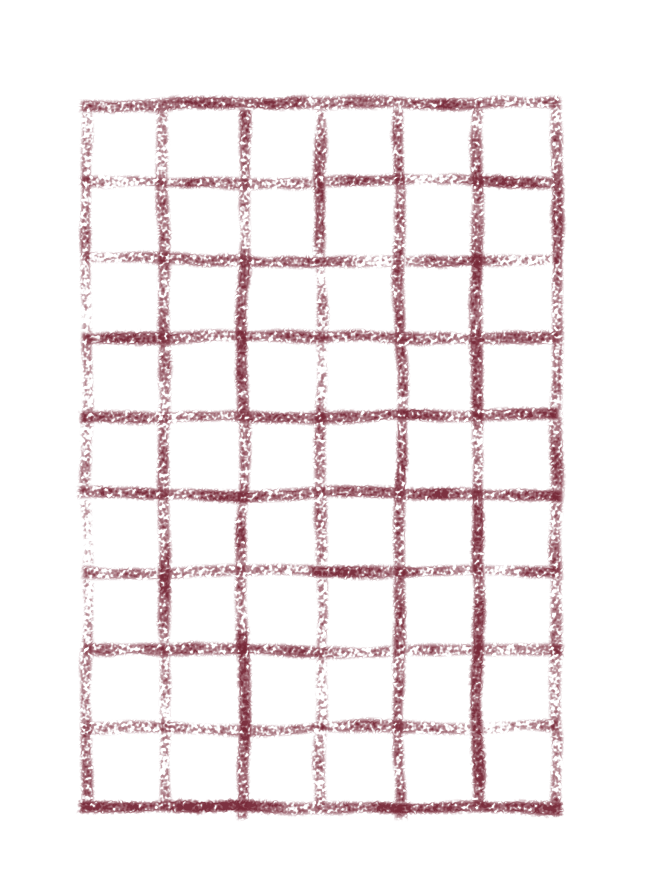
Reproduce this pattern procedurally as a WebGL 2 fragment shader.

```glsl
#version 300 es
precision highp float;

uniform vec2 u_resolution;
out vec4 fragColor;

vec2 gradientAt(vec2 cell) {
    vec3 q = fract(cell.xyx * vec3(0.1031, 0.1030, 0.0973));
    q += dot(q, q.yzx + 33.33);
    float angle = 6.2832 * fract((q.x + q.y) * q.z);
    return vec2(cos(angle), sin(angle));
}

// Gradient noise, roughly -0.7 to 0.7
float noise(vec2 p) {
    vec2 i = floor(p), f = fract(p);
    vec2 u = f * f * f * (f * (f * 6.0 - 15.0) + 10.0);
    float a = dot(gradientAt(i), f);
    float b = dot(gradientAt(i + vec2(1, 0)), f - vec2(1, 0));
    float c = dot(gradientAt(i + vec2(0, 1)), f - vec2(0, 1));
    float d = dot(gradientAt(i + vec2(1, 1)), f - vec2(1, 1));
    return mix(mix(a, b, u.x), mix(c, d, u.x), u.y);
}

// Opacity of one crayon stroke; pos.x runs along it, pos.y across it
float stroke(vec2 pos, vec2 ends, float pressure, float seed, float grain) {
    float row = seed + 0.5;
    float wobble = 0.006 * noise(vec2(pos.x * 8.0, row))
                 + 0.002 * noise(vec2(pos.x * 30.0, row + 40.0));
    float halfWidth = 0.0071 + 0.002 * noise(vec2(pos.x * 22.0, row + 80.0));

    // Ragged sides and ends
    float across = abs(pos.y - wobble) / halfWidth;
    float body = 1.0 - smoothstep(0.6, 1.2, across + 0.45 * grain);
    float overrun = max(ends.x - pos.x, pos.x - ends.y) + 0.004 * grain;
    body *= 1.0 - smoothstep(-0.003, 0.003, overrun);

    // Uneven pressure and bare paper between the grains
    float load = pressure + 0.5 * noise(vec2(pos.x * 12.0, row + 120.0))
                          + 0.3 * noise(vec2(pos.x * 42.0, row + 160.0));
    float cover = smoothstep(-0.4, 0.1, grain + load - 0.45);
    return body * cover * clamp(load + 0.55 * grain, 0.08, 0.95);
}

void main() {
    float scale = min(u_resolution.y, u_resolution.x / 0.75);
    vec2 p = (gl_FragCoord.xy - 0.5 * u_resolution) / scale + vec2(0.375, 0.5);

    // Slightly slanted chalky grain
    vec2 slanted = vec2(p.x - 0.5 * p.y, p.y + 0.2 * p.x);
    float grain = noise(slanted * 175.0) + 0.7 * noise(p * 310.0 + 17.0);

    float columnPressure[7] = float[7](0.40, 0.43, 0.66, 0.44, 0.57, 0.62, 0.56);
    float rowPressure[10] = float[10](0.75, 0.43, 0.56, 0.55, 0.65,
                                      0.68, 0.58, 0.52, 0.54, 0.58);
    float bare = 1.0;

    // Seven upright strokes, two of them running past the bottom
    for (int i = 0; i < 7; i++) {
        float x = 0.0964 + 0.0874 * float(i);
        float bottom = (i == 2 || i == 4) ? 0.086 : 0.099;
        float top = 0.878 + 0.012 * step(5.5, float(i));
        bare *= 1.0 - stroke(vec2(p.y, p.x - x), vec2(bottom, top),
                             columnPressure[i], float(i), grain);
    }

    // Ten level strokes with uneven starts
    for (int j = 0; j < 10; j++) {
        float y = 0.1003 + 0.0871 * float(j);
        float start = 0.091 + 0.008 * noise(vec2(float(j) + 0.5, 7.3));
        float finish = 0.624 + 0.008 * noise(vec2(float(j) + 0.5, 19.6));
        bare *= 1.0 - stroke(vec2(p.x, p.y - y), vec2(start, finish),
                             rowPressure[j], float(j) + 20.0, grain);
    }

    vec3 paper = vec3(1.0);
    vec3 burgundy = vec3(0.46, 0.15, 0.21);
    fragColor = vec4(mix(burgundy, paper, bare), 1.0);
}
```
